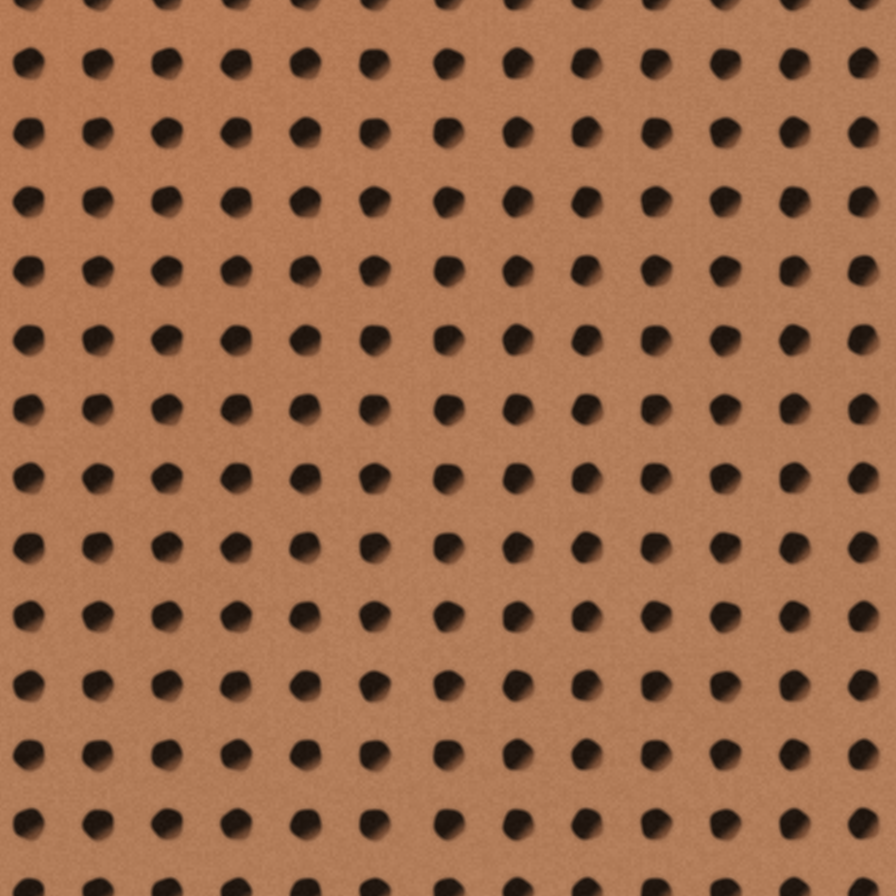
A Shadertoy shader for this pattern:

```glsl
// Perforated hardboard: a 13-column grid of round drilled holes on tan board.
// Each hole is a soft wobbly disc, shadowed at upper left with its lower right
// wall lit; value noise gives the board its fine grain and broad mottling.

float hash(vec2 p) {
    return fract(sin(dot(p, vec2(127.1, 311.7))) * 43758.5453);
}

float valueNoise(vec2 p) {
    vec2 i = floor(p), f = fract(p);
    f = f * f * (3.0 - 2.0 * f);
    return mix(mix(hash(i), hash(i + vec2(1, 0)), f.x),
               mix(hash(i + vec2(0, 1)), hash(i + vec2(1, 1)), f.x), f.y);
}

vec3 boardColor(vec2 p) {
    float grain = 0.6 * valueNoise(p * 330.0) + 0.4 * valueNoise(p * 190.0 + 17.0) - 0.5;
    float mottle = valueNoise(p * vec2(5.0, 9.0) + 3.0) - 0.5;
    vec3 tan_ = vec3(0.70, 0.49, 0.35) + 0.055 * grain + 0.012 * mottle;
    // Slightly redder towards the upper left
    float warmth = smoothstep(0.9, 0.0, length(p - vec2(0.1, 0.95)));
    return tan_ + warmth * vec3(0.015, -0.008, -0.014);
}

void mainImage(out vec4 fragColor, in vec2 fragCoord) {
    vec2 p = fragCoord / iResolution.y;
    vec3 color = boardColor(p);

    // Hole grid, with one wider gap between the sixth and seventh columns
    vec2 q = p - vec2(0.0326 + 0.0052 * step(0.461, p.x), 0.0026);
    vec2 grid = q / vec2(0.0772, 0.07715);
    vec2 id = floor(grid + 0.5);
    float columnVar = hash(vec2(id.x, 7.0));
    float holeVar = hash(id + 31.0);

    // Offset from the hole centre, in hole radii
    vec2 d = (grid - id) * 0.0772 / 0.0174;
    d += 0.05 * (vec2(holeVar, hash(id + 57.0)) - 0.5);
    float angle = atan(d.y, d.x);
    float wobble = 0.03 * sin(3.0 * angle + 6.28 * columnVar)
                 + 0.025 * sin(5.0 * angle + 6.28 * holeVar);
    float r = length(d) + wobble;

    // Lit wall at the lower right of the dark bore
    float lightAngle = -0.9 + 0.5 * (columnVar - 0.5);
    float facing = dot(d, vec2(cos(lightAngle), sin(lightAngle)));
    float lit = smoothstep(0.08, 0.95, facing + 0.12 * (holeVar - 0.5));
    vec3 bore = mix(vec3(0.125, 0.085, 0.058), vec3(0.50, 0.32, 0.215),
                    lit * (0.85 + 0.15 * columnVar));
    bore += 0.03 * (valueNoise(p * 300.0) - 0.5);

    // Faint worn rim, then the soft-edged hole
    color *= 1.0 - 0.07 * smoothstep(1.4, 1.0, r);
    color = mix(color, bore, smoothstep(1.17, 0.83, r));
    fragColor = vec4(color, 1.0);
}
```
